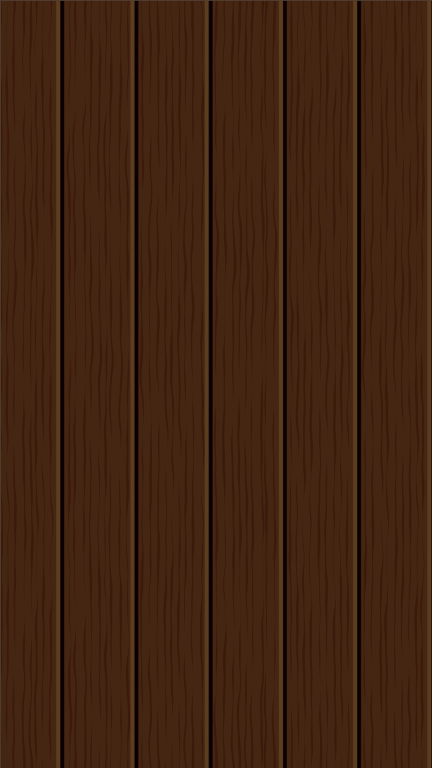
Write a Shadertoy shader that draws this texture.

```glsl
float hash(vec2 p) {
    return fract(sin(dot(p, vec2(127.1, 311.7))) * 43758.5453);
}

// Share of a pixel at distance d covered by a band of given half width
float band(float d, float halfWidth, float px) {
    return clamp((min(d + 0.5 * px, halfWidth) - max(d - 0.5 * px, -halfWidth)) / px, 0.0, 1.0);
}

// Wavy strands that swell, taper and break along the plank
float grain(float x, float y, float plank, float px) {
    float cover = 0.0;
    float sway = 0.0016 * sin(y * 8.0 + plank * 2.3) + 0.0009 * sin(y * 21.0 + plank * 4.1);
    for (int i = 0; i < 9; i++) {
        vec2 key = vec2(plank + 7.0, float(i));
        float a = 6.2832 * hash(key);
        float b = 6.2832 * hash(key + 31.7);
        float jitter = 0.55 * (hash(key + 73.1) - 0.5);
        float center = 0.006 + 0.151 * (float(i) + 0.5 + jitter) / 9.0;

        // Occasional stretches bend more strongly
        float bend = 0.0005 + 0.0016 * pow(0.5 + 0.5 * sin(y * 5.3 + b), 4.0);
        center += sway + bend * sin(y * 37.0 + a) + 0.0005 * sin(y * 71.0 + b);

        float swell = 0.85 + 0.5 * sin(y * 11.0 + b) + 0.35 * sin(y * 26.0 + a)
                    + 0.25 * sin(y * 47.0 + a + b);
        float halfWidth = 0.0019 * clamp(swell, 0.0, 1.6);
        cover = max(cover, band(x - center, halfWidth, px));
    }
    return cover;
}

void mainImage(out vec4 fragColor, in vec2 fragCoord) {
    float px = 1.0 / iResolution.x;
    vec2 p = fragCoord * px;
    float top = iResolution.y * px;

    // Planks, measured from the groove on their left
    float pitch = 0.1718;
    float u = (p.x - 0.1442) / pitch;
    float plank = floor(u);
    float x = fract(u) * pitch;
    float grooveDist = min(x, pitch - x);

    vec3 wood = vec3(0.27, 0.15, 0.07);
    vec3 strand = vec3(0.235, 0.1, 0.045);
    vec3 bevel = vec3(0.36, 0.24, 0.12);
    vec3 grooveRim = vec3(0.11, 0.05, 0.03);
    vec3 grooveCore = vec3(0.04, 0.0, 0.01);

    vec3 color = mix(wood, strand, grain(x, p.y, plank, px));

    // Lit bevel on the right side of each plank
    color = mix(color, bevel, band(x - 0.16255, 0.00465, px));

    // Groove between planks
    color = mix(color, grooveRim, band(grooveDist, 0.0047, px));
    color = mix(color, grooveCore, band(grooveDist, 0.0034, px));

    // Pale hairline along the left and top edges
    float edge = max(band(p.x, 0.002, px), band(top - p.y, 0.002, px));
    color = mix(color, vec3(0.32, 0.25, 0.2), edge);

    fragColor = vec4(color, 1.0);
}
```
